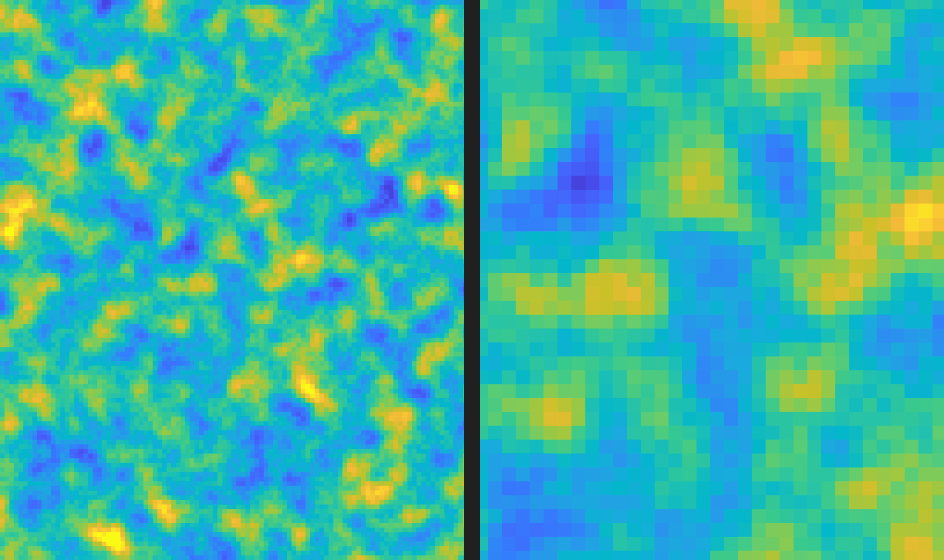
Left, the full canvas; right, a detail of the centre.
Write a WebGL 2 fragment shader that draws this texture.

```glsl
#version 300 es
precision highp float;
// Heat map of a smooth random field on a grid of square cells, from indigo through teal to yellow.

#define ROWS 121.0      // cells over the canvas height
#define GRAIN 2.0       // decay length of the smoothing kernel, in cells
#define GRIT 0.15       // extra weight of each cell's own noise
#define CUTOFF 0.04     // kernel level treated as zero
#define REACH 6         // kernel half width, in cells
#define LEVEL 0.533     // mean position in the palette
#define CONTRAST 0.162  // standard deviation in the palette
#define SEED vec2(37.0, 11.0)

uniform vec2 u_resolution;
out vec4 fragColor;

const int STOPS = 16;
const vec3 PALETTE[STOPS] = vec3[STOPS](
    vec3(0.242, 0.150, 0.660), vec3(0.270, 0.224, 0.820),
    vec3(0.281, 0.309, 0.936), vec3(0.265, 0.400, 0.988),
    vec3(0.195, 0.500, 0.982), vec3(0.160, 0.585, 0.925),
    vec3(0.105, 0.665, 0.870), vec3(0.015, 0.715, 0.795),
    vec3(0.140, 0.759, 0.680), vec3(0.220, 0.788, 0.560),
    vec3(0.400, 0.803, 0.425), vec3(0.600, 0.785, 0.270),
    vec3(0.786, 0.757, 0.160), vec3(0.950, 0.729, 0.218),
    vec3(0.985, 0.830, 0.185), vec3(0.977, 0.984, 0.080));

// Sine hash applied twice, so that neighbouring cells stay uncorrelated
float hash(vec2 p) {
    float first = fract(sin(dot(p, vec2(12.9898, 78.233))) * 43758.5453);
    return fract(sin(dot(vec3(p, first), vec3(0.731, 1.173, 91.345))) * 47453.5453);
}

// White noise smoothed by a peaked exponential kernel, scaled to unit variance
float smoothField(vec2 center) {
    vec2 base = floor(center + 0.5);
    float sum = 0.0;
    float power = 0.0;
    for (int y = -REACH; y <= REACH; y++) {
        for (int x = -REACH; x <= REACH; x++) {
            vec2 node = base + vec2(x, y);
            float r = distance(node, center);
            float weight = max(exp(-r / GRAIN) - CUTOFF, 0.0) + GRIT * max(1.0 - r, 0.0);
            sum += weight * (hash(node + SEED) - 0.5);
            power += weight * weight;
        }
    }
    return sum * sqrt(12.0 / power);
}

// Linear blend between neighbouring palette stops
vec3 heatColor(float t) {
    float position = clamp(t, 0.0, 1.0) * float(STOPS - 1);
    int index = min(int(position), STOPS - 2);
    return mix(PALETTE[index], PALETTE[index + 1], position - float(index));
}

// Snap to the cell index, with a one-pixel ramp across cell borders
vec2 snapToCell(vec2 p, float pixel) {
    vec2 border = floor(p + 0.5);
    return border - 1.0 + clamp((p - border) / pixel + 0.5, 0.0, 1.0);
}

void main() {
    float pixel = ROWS / u_resolution.y;
    vec2 cell = snapToCell(gl_FragCoord.xy * pixel, pixel);
    float value = LEVEL + CONTRAST * smoothField(cell);
    fragColor = vec4(heatColor(value), 1.0);
}
```
